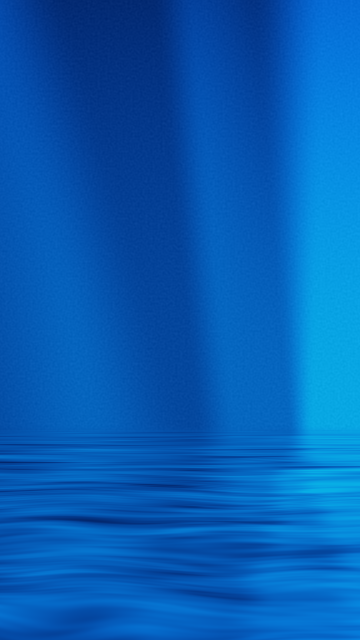
Write a Shadertoy shader that draws this background.

```glsl
// Soft blue light shafts descending onto a rippled sheet of water.
// One scalar light field is summed from three slanted beams, mirrored below
// the horizon, bent by perspective gradient noise, then mapped to blue tones.

#define HORIZON 0.328
#define RIPPLE_DENSITY 7.0
#define RIPPLE_LENGTH 0.55
#define RIPPLE_STRENGTH 0.66
#define RIPPLE_BEND 0.10
#define REFLECTION_HEIGHT 0.40
#define REFLECTION_BLUR 0.16
#define GRAIN 0.035

vec2 hashGradient(vec2 cell) {
    vec2 p = vec2(dot(cell, vec2(127.1, 311.7)), dot(cell, vec2(269.5, 183.3)));
    return 2.0 * fract(sin(p) * 43758.5) - 1.0;
}

float gradientNoise(vec2 p) {
    vec2 cell = floor(p), f = fract(p);
    vec2 u = f * f * f * (f * (f * 6.0 - 15.0) + 10.0);
    float a = dot(hashGradient(cell), f);
    float b = dot(hashGradient(cell + vec2(1, 0)), f - vec2(1, 0));
    float c = dot(hashGradient(cell + vec2(0, 1)), f - vec2(0, 1));
    float d = dot(hashGradient(cell + vec2(1, 1)), f - vec2(1, 1));
    return mix(mix(a, b, u.x), mix(c, d, u.x), u.y);
}

float softEdge(float center, float halfWidth, float x) {
    return smoothstep(center - halfWidth, center + halfWidth, x);
}

// Light level at x; height runs from 0 at the horizon to 1 at the top.
float beamLight(float x, float height) {
    float low = 1.0 - height;
    float ambient = 0.28 - 0.25 * height * height;

    float leftBeam = 1.0 - softEdge(mix(0.39, 0.05, height), 0.14, x);
    leftBeam *= mix(1.0, smoothstep(-0.10, 0.25, x), low);
    leftBeam *= mix(0.22, 0.34, height);

    float middleBeam = softEdge(mix(0.60, 0.48, height), 0.06, x);
    middleBeam *= 1.0 - 0.75 * height * smoothstep(0.53, 0.76, x);
    middleBeam *= 0.20 + 0.04 * low + 0.24 * low * height;

    float rightBeam = softEdge(mix(0.835, 0.80, height), mix(0.035, 0.11, height), x);
    rightBeam *= mix(0.47, 0.50, height);

    return ambient + leftBeam + middleBeam + rightBeam;
}

// Long ripples whose thickness grows with distance from the horizon.
float ripples(float x, float depth) {
    float row = log(depth + 0.04) * RIPPLE_DENSITY;
    // Uneven rows taper the ripples into wedges.
    row += 0.9 * gradientNoise(vec2(x * 2.2, row * 0.45));
    float sum = 0.0, weight = 0.62;
    vec2 p = vec2(x / RIPPLE_LENGTH, row);
    for (int i = 0; i < 4; i++) {
        sum += weight * gradientNoise(p + 17.3 * float(i));
        p *= vec2(1.4, 1.9);
        weight *= 0.72;
    }
    return sum;
}

float waterLight(float x, float depth) {
    float wave = ripples(x, depth);
    float presence = smoothstep(0.0, 0.15, depth);
    float bentX = x + RIPPLE_BEND * wave * presence;
    float blur = REFLECTION_BLUR * depth;
    float height = depth * REFLECTION_HEIGHT;
    float reflected = 0.5 * (beamLight(bentX - blur, height) + beamLight(bentX + blur, height));
    float light = mix(reflected, 0.34 + 0.18 * x, 0.2 + 0.4 * depth);

    // Thin dark troughs sit between the broad bright crests.
    float trough = smoothstep(0.15, 0.40, -wave);
    light += RIPPLE_STRENGTH * wave * mix(0.35, 1.0, presence);
    return light - 0.08 * trough * presence;
}

vec3 blueTone(float light) {
    float l = clamp(light, 0.0, 1.05);
    return vec3(0.01 + 0.02 * l,
                0.15 + 0.46 * l + 0.05 * l * l,
                0.42 + 0.82 * l - 0.35 * l * l);
}

void mainImage(out vec4 fragColor, in vec2 fragCoord) {
    vec2 uv = fragCoord / iResolution.xy;
    float height = clamp((uv.y - HORIZON) / (1.0 - HORIZON), 0.0, 1.0);
    float depth = clamp((HORIZON - uv.y) / HORIZON, 0.0, 1.0);

    // Blend air and water over a narrow haze at the horizon.
    float air = softEdge(HORIZON, 0.008, uv.y);
    float light = mix(waterLight(uv.x, depth), beamLight(uv.x, height), air);
    vec3 color = blueTone(light);

    // Royal blue tint toward the top, and in the nearest water.
    color += vec3(0.0, -0.02, 0.10) * light * max(height * height, 0.5 * depth * depth);

    // Fine grain in the air.
    color += GRAIN * air * gradientNoise(uv * vec2(144.0, 256.0));
    fragColor = vec4(color, 1.0);
}
```
